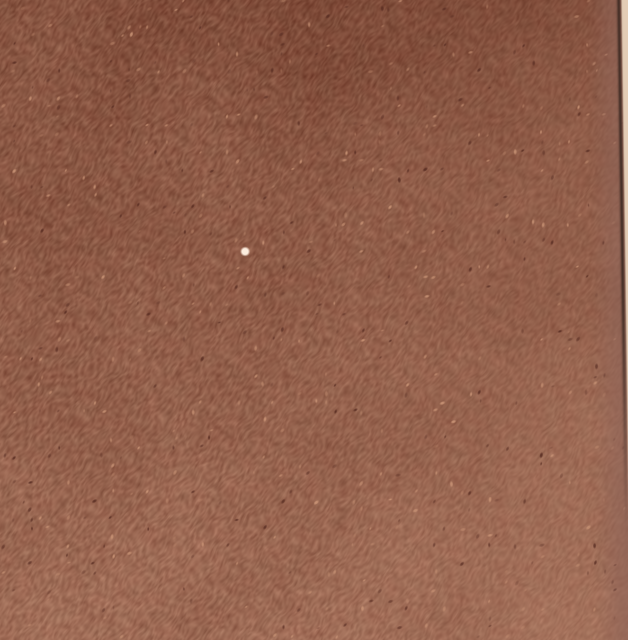
Write a Shadertoy shader that draws this texture.

```glsl
// Matte reddish-brown surface with fine slanted fibre grain, lit from below.
// Stretched gradient noise makes the grain, hashed cells scatter the specks,
// and a soft dark seam with a cream strip closes the right side.

const vec3 MID_BROWN   = vec3(0.563, 0.363, 0.284);
const vec3 TONE_STEP   = vec3(0.062, 0.062, 0.056);  // colour change per unit of tone
const vec3 MAUVE       = vec3(0.570, 0.400, 0.350);
const vec3 SEAM_DARK   = vec3(0.250, 0.170, 0.140);
const vec3 CREAM       = vec3(0.890, 0.800, 0.710);
const vec3 SPECK_LIGHT = vec3(0.800, 0.590, 0.470);
const vec3 SPECK_DARK  = vec3(0.340, 0.170, 0.130);
const vec3 DOT_WHITE   = vec3(0.990, 0.930, 0.870);

const float FIBRE_ANGLE  = 0.95;
const vec2  FIBRE_FREQ   = vec2(85.0, 190.0);  // along, across
const float FIBRE_TONE   = 1.55;
const float FINE_TONE    = 0.65;
const float CLUMP_TONE   = 0.50;
const float BLOTCH_TONE  = 0.50;
const float SPECK_CELL   = 0.014;
const float SPECK_SHARE  = 0.11;
const vec2  DOT_CENTRE   = vec2(0.383, 0.607);
const float DOT_RADIUS   = 0.0063;
const float SEAM_INSET   = 0.0145;  // distance of the seam from the right side at the top
const float SEAM_WIDTH   = 0.0030;

uint mixBits(uint n) {
    n = (n ^ (n >> 16)) * 0x7feb352dU;
    n = (n ^ (n >> 15)) * 0x846ca68bU;
    return n ^ (n >> 16);
}

float hash(vec2 cell, int seed) {
    ivec2 c = ivec2(cell);
    uint n = mixBits(uint(c.x) + mixBits(uint(c.y) + mixBits(uint(seed))));
    return float(n >> 8) / 16777216.0;
}

float cornerSlope(vec2 cell, vec2 offset, int seed) {
    float a = 6.28319 * hash(cell, seed);
    return dot(vec2(cos(a), sin(a)), offset);
}

float gradientNoise(vec2 p, int seed) {
    vec2 i = floor(p), f = p - i;
    vec2 u = f * f * f * (f * (f * 6.0 - 15.0) + 10.0);
    vec2 e = vec2(1.0, 0.0);
    return mix(mix(cornerSlope(i, f, seed), cornerSlope(i + e.xy, f - e.xy, seed), u.x),
               mix(cornerSlope(i + e.yx, f - e.yx, seed), cornerSlope(i + e.xx, f - e.xx, seed), u.x), u.y);
}

vec2 rotate(vec2 p, float a) {
    return vec2(cos(a) * p.x + sin(a) * p.y, cos(a) * p.y - sin(a) * p.x);
}

// Broad light: dark at the top centre, brighter towards the bottom.
float broadTone(vec2 p) {
    float tone = mix(0.85, -0.30, smoothstep(-0.05, 0.75, p.y));
    tone -= 0.75 * smoothstep(0.72, 1.05, p.y) * (1.0 - 0.5 * smoothstep(0.25, 0.0, p.x));
    tone += 0.30 * smoothstep(0.35, 0.75, p.x) * smoothstep(1.0, 0.6, p.y);
    tone += BLOTCH_TONE * gradientNoise(p * 5.0, 1);
    return tone + 0.5 * BLOTCH_TONE * gradientNoise(p * 13.0, 2);
}

// Short bent fibres over finer and coarser grain.
float grainTone(vec2 p) {
    vec2 bend = vec2(gradientNoise(p * 32.0, 3), gradientNoise(p * 32.0, 4));
    vec2 q = rotate(p + 0.006 * bend, FIBRE_ANGLE);
    float tone = FIBRE_TONE * gradientNoise(q * FIBRE_FREQ, 5);
    tone += FINE_TONE * gradientNoise(q * FIBRE_FREQ * 1.4, 6);
    tone += CLUMP_TONE * gradientNoise(p * 48.0, 7);
    return tone * mix(1.0, 0.65, smoothstep(0.35, 0.95, p.x));
}

// One possible slanted speck per cell, light or dark.
vec3 addSpecks(vec3 colour, vec2 p, float pixel) {
    vec2 cell = floor(p / SPECK_CELL);
    vec2 jitter = vec2(hash(cell, 11), hash(cell, 12)) - 0.5;
    vec2 d = p - (cell + 0.5 + 0.4 * jitter) * SPECK_CELL;
    d = rotate(d, FIBRE_ANGLE + 1.4 * (hash(cell, 13) - 0.5));
    float size = mix(0.0012, 0.0024, hash(cell, 14));
    float dist = length(d * vec2(0.65, 1.15)) - size;
    float cover = 1.0 - smoothstep(-pixel, pixel, dist);
    cover *= step(hash(cell, 15), SPECK_SHARE) * mix(0.25, 0.85, hash(cell, 16));
    return mix(colour, hash(cell, 17) < 0.55 ? SPECK_LIGHT : SPECK_DARK, cover);
}

void mainImage(out vec4 fragColor, in vec2 fragCoord) {
    float pixel = 1.0 / iResolution.y;
    vec2 p = fragCoord * pixel;
    float fromRight = iResolution.x * pixel - p.x;

    // Surface
    vec3 colour = MID_BROWN + TONE_STEP * (broadTone(p) + grainTone(p));
    colour += vec3(0.012, -0.008, -0.004) * gradientNoise(p * 40.0, 8);
    colour = addSpecks(colour, p, pixel);

    // Single bright dot
    float dotDist = length(p - DOT_CENTRE) - DOT_RADIUS;
    colour = mix(colour, DOT_WHITE, 1.0 - smoothstep(-1.5 * pixel, 1.5 * pixel, dotDist));

    // Mauve haze, cream strip and slanted seam at the right
    float seamDist = fromRight - SEAM_INSET * p.y;
    colour = mix(colour, MAUVE, 0.65 * smoothstep(0.055, 0.0, seamDist));
    colour = mix(colour, CREAM, smoothstep(-0.002, -0.006, seamDist));
    float seam = exp(-pow(seamDist / SEAM_WIDTH, 2.0));
    colour = mix(colour, SEAM_DARK, 0.9 * seam * smoothstep(0.1, 0.6, p.y));

    fragColor = vec4(clamp(colour, 0.0, 1.0), 1.0);
}
```
